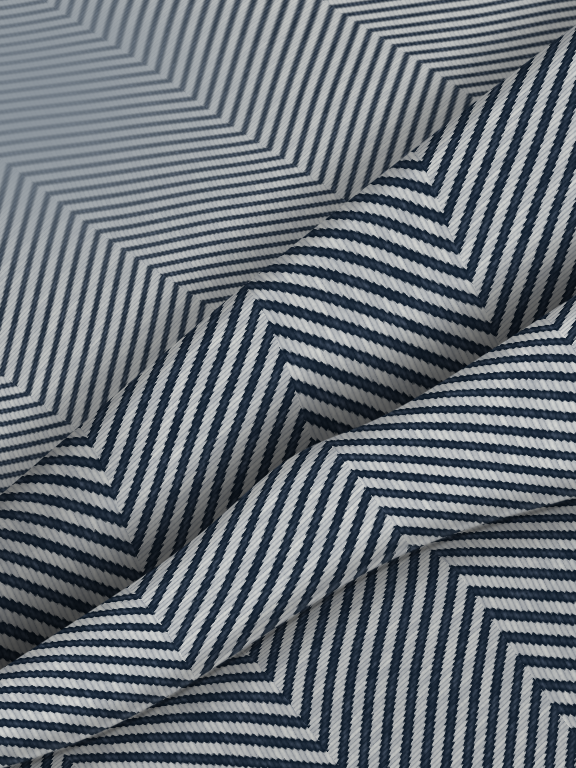
Write a WebGL 2 fragment shader that draws this texture.

```glsl
#version 300 es
precision highp float;

uniform vec2 u_resolution;
out vec4 fragColor;

float hash(vec2 p) {
    vec3 q = fract(p.xyx * 0.1031);
    q += dot(q, q.yzx + 33.33);
    return fract((q.x + q.y) * q.z);
}

float noise(vec2 p) {
    vec2 i = floor(p), f = fract(p);
    f *= f * (3.0 - 2.0 * f);
    return mix(mix(hash(i), hash(i + vec2(1, 0)), f.x),
               mix(hash(i + vec2(0, 1)), hash(i + 1.0), f.x), f.y);
}

// Herringbone twill: steep bands follow (1, lean), and each shallow band bends the rows.
// columns holds the first turn and the width of a full zigzag.
vec3 twill(vec2 p, float lean, float slant, float bend, vec2 columns,
           float pitch, float paleWidth, float focus) {
    p += 0.014 * (vec2(noise(p * 5.0), noise(p * 5.0 + 9.0)) - 0.5);
    float column = (p.x - slant * p.y - columns.x) / columns.y;
    float bandX = fract(column);
    float shallowLength = floor(column) * 0.5 + min(bandX, 0.5);
    float row = (p.x + lean * p.y + bend * columns.y * shallowLength) / pitch;

    // Slanted strands wrapped around each stripe
    float along = (bandX < 0.5 ? p.x - 0.5 * p.y : 1.2 * p.y + 1.1 * p.x) / (pitch * 0.3);
    float stripeId = floor(row * 2.0 + 0.5);
    float strandPos = along + 0.3 * hash(vec2(stripeId, 7.0));
    float gap = abs(fract(strandPos) - 0.5) * 2.0;
    float tone = hash(vec2(floor(strandPos), stripeId));
    float fibre = noise(p * vec2(330.0, 260.0)) - 0.5;

    // Stripe profile with ragged edges
    float across = abs(fract(row) - 0.5) * 2.0;
    float ragged = across + focus * (0.18 * (abs(fract(along) - 0.5) * 2.0 - 0.5) + 0.12 * fibre);
    float soft = 0.04 + 1.3 / (u_resolution.x * pitch) + 0.4 * (1.0 - focus);
    float pale = 1.0 - smoothstep(paleWidth - soft, paleWidth + soft, ragged);

    float relief = focus * (0.25 * tone + 0.4 * gap * gap - 0.15 * fibre) + 0.2 * across * across;
    vec3 paleYarn = mix(vec3(0.78, 0.785, 0.775), vec3(0.42, 0.45, 0.50), relief);
    float sheen = smoothstep(paleWidth, 1.0, across) * (1.0 - 0.6 * gap) + 0.4 * fibre;
    vec3 navyYarn = mix(vec3(0.05, 0.10, 0.155), vec3(0.27, 0.32, 0.39), sheen * (0.4 + 0.6 * tone));
    return mix(navyYarn, paleYarn, pale);
}

// Crowds the weave together where the cloth curves away at the top of a fold
vec2 rolled(vec2 p, float depth) {
    return p - vec2(0.0, 0.03 * exp(-max(depth, 0.0) * 20.0));
}

void main() {
    // Width is one unit; y runs downward from the top edge
    vec2 p = vec2(gl_FragCoord.x, u_resolution.y - gl_FragCoord.y) / u_resolution.x;
    float edge = 1.0 / u_resolution.x;

    // Silhouettes of the folds
    float middleTop = 0.86 - 0.817 * p.x - 0.018 * sin(3.14 * p.x);
    float frontTop = 1.163 - 0.651 * p.x - 0.04 * exp(-pow((p.x - 0.5) / 0.13, 2.0));
    float crease = 1.323 - 0.472 * p.x + 0.03 * sin(6.28 * p.x + 0.4);
    float middleDepth = p.y - middleTop;
    float frontDepth = p.y - frontTop;
    float creaseDepth = p.y - crease;

    // Flat cloth behind, foreshortened and losing focus toward the far left corner
    float nearness = smoothstep(0.05, 0.55, length((p - vec2(0.03, 0.16)) * vec2(1.0, 1.3)));
    float focus = mix(0.3, 0.76, nearness * smoothstep(-0.25, 0.5, p.y));
    vec2 q = p - vec2(0.0, 0.2 * (p.y - 0.3) * (p.y - 0.3));
    vec3 color = twill(q, 0.29, 1.43, -0.79, vec2(-0.389, 0.98), 0.0265, 0.64, focus);
    color = mix(vec3(0.50, 0.54, 0.58), color, 0.2 + 0.74 * nearness);
    color *= mix(0.76, 1.0, smoothstep(0.0, 0.14, -middleDepth));

    // Middle fold, shaded where the front fold covers it
    vec3 middle = twill(rolled(p, middleDepth), 0.33, 0.40, -1.287,
                        vec2(0.24, 0.78), 0.0365, 0.53, 1.0);
    middle *= mix(0.82, 1.04, smoothstep(0.0, 0.05, middleDepth));
    middle *= mix(0.42, 1.0, smoothstep(-0.01, 0.17, -frontDepth));
    middle *= mix(0.74, 1.0, smoothstep(0.0, 0.3, p.x));
    color = mix(color, middle, smoothstep(-edge, edge, middleDepth));

    // Front fold
    vec3 front = twill(rolled(p, frontDepth), 0.42, 0.65, -1.114,
                       vec2(0.092, 1.03), 0.037, 0.55, 1.0);
    front *= mix(0.85, 1.06, smoothstep(0.0, 0.05, frontDepth));
    front *= mix(0.76, 1.0, smoothstep(0.0, 0.07, -creaseDepth));
    color = mix(color, front, smoothstep(-edge, edge, frontDepth));

    // Lower cloth beyond the pinched crease
    vec3 lower = twill(rolled(p, creaseDepth), 0.12, 0.74, -1.07,
                       vec2(0.055, 0.896), 0.036, 0.52, 1.0);
    lower *= mix(0.68, 0.97, smoothstep(0.0, 0.1, creaseDepth));
    color = mix(color, lower, smoothstep(-edge, edge, creaseDepth));
    color *= 1.0 - 0.3 * exp(-pow((creaseDepth - 0.006) / 0.005, 2.0));
    color += 0.07 * exp(-pow((creaseDepth + 0.006) / 0.006, 2.0));

    fragColor = vec4(clamp(color, 0.0, 1.0), 1.0);
}
```
